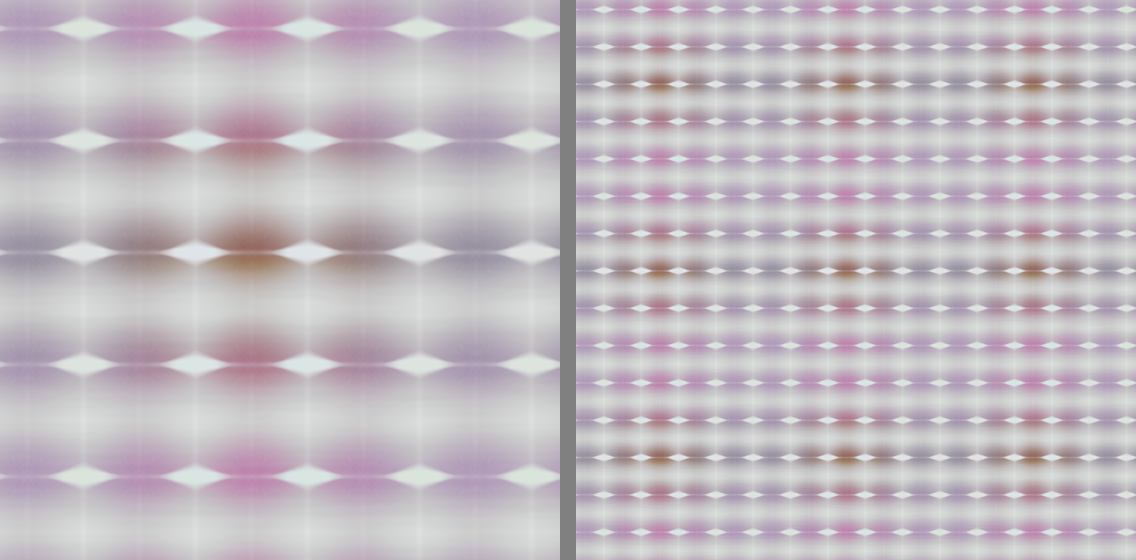
Left, the tile; right, the same tile 3 across and 3 down.
Give the GLSL for this pattern, as a three.js fragment shader.

```glsl
// Soft woven bands: a five by five grid of pale diamonds joined by thin threads,
// with mauve lenses between them that warm to brown around one cell.
// Built from a mirrored repeat, bell-shaped falloffs and wrapping gradient noise.
varying vec2 vUv;

const float TAU = 6.2831853;
const float REPEATS = 5.0;
const vec2 DIAMOND_PHASE = vec2(0.745);
const vec2 WARM_CENTRE = vec2(0.45, 0.55);

float bell(float x, float width) {
  float t = x / width;
  return exp(-t * t);
}

vec2 gradientAt(vec2 corner, vec2 period) {
  vec2 p = mod(corner, period);
  float angle = TAU * fract(sin(dot(p, vec2(127.1, 311.7))) * 4375.85);
  return vec2(cos(angle), sin(angle));
}

// Gradient noise that wraps after a whole number of lattice cells
float gradientNoise(vec2 p, vec2 period) {
  vec2 i = floor(p);
  vec2 f = p - i;
  vec2 w = f * f * f * (f * (f * 6.0 - 15.0) + 10.0);
  vec2 e = vec2(1.0, 0.0);
  float a = dot(gradientAt(i, period), f);
  float b = dot(gradientAt(i + e.xy, period), f - e.xy);
  float c = dot(gradientAt(i + e.yx, period), f - e.yx);
  float d = dot(gradientAt(i + e.xx, period), f - e.xx);
  return mix(mix(a, b, w.x), mix(c, d, w.x), w.y);
}

// Closeness to the warm centre along each axis, periodic over the canvas
vec2 warmth(vec2 uv) {
  vec2 c = 0.5 + 0.5 * cos(TAU * (uv - WARM_CENTRE));
  return c * c;
}

vec3 lensColor(vec2 warm, float below) {
  vec3 lilac = vec3(0.685, 0.59, 0.725);
  vec3 rose = vec3(0.74, 0.505, 0.68);
  vec3 slate = vec3(0.58, 0.555, 0.625);
  vec3 brown = vec3(0.565, 0.385, 0.34);
  vec3 color = mix(mix(lilac, rose, warm.x), mix(slate, brown, warm.x), warm.y);
  return color + vec3(0.02, 0.05, -0.05) * below * warm.x * warm.y;
}

// Pale grey cloth, brightest midway between the rows
vec3 clothColor(vec2 m, float lens) {
  vec3 grey = vec3(0.765, 0.755, 0.765);
  vec3 pale = mix(vec3(0.84, 0.855, 0.845), vec3(0.805, 0.807, 0.805), lens);
  return mix(grey, pale, bell(0.5 - m.y, 0.21));
}

float lensAmount(vec2 cell, float lens) {
  float spread = pow(lens, 0.6);
  float reach = mix(0.17, 0.265, spread) * (1.0 + 0.12 * sin(TAU * cell.y));
  return bell(cell.y, reach) * mix(0.32, 0.96, spread);
}

// Diamond with concave flanks and a softened edge
float diamondMask(vec2 m) {
  float along = sqrt(m.x * m.x + 0.0006) - 0.015;
  float halfHeight = 0.125 * pow(max(1.0 - along / 0.34, 0.0), 1.35) + 0.012;
  float edge = 1.0 - smoothstep(0.35 * halfHeight, 1.1 * halfHeight, m.y);
  return edge * (1.0 - smoothstep(0.16, 0.36, m.x));
}

float threadMask(vec2 m) {
  return bell(m.y, 0.022) * mix(0.6, 0.28, smoothstep(0.2, 0.5, m.x));
}

// Diagonal folds mirrored about each lens
float creases(vec2 m) {
  float x = 0.5 - m.x;
  return gradientNoise(vec2((x + m.y) * 9.0, (x - m.y) * 32.0), vec2(64.0));
}

void main() {
  vec2 cell = fract(vUv * REPEATS - DIAMOND_PHASE + 0.5) - 0.5;
  vec2 m = abs(cell);
  float lens = 0.5 - 0.5 * cos(TAU * cell.x);
  vec2 warm = warmth(vUv);

  // Cloth and tinted lenses
  float below = 1.0 - smoothstep(-0.12, 0.02, cell.y);
  float tint = lensAmount(cell, lens);
  vec3 color = mix(clothColor(m, lens), lensColor(warm, below), tint);

  // Folds, fine weave and faint upright threads
  color += 0.028 * creases(m) * tint * lens;
  vec2 weave = vec2(6.0, 90.0);
  color += 0.012 * gradientNoise(vUv * weave, weave);
  color += 0.022 * bell(m.x, 0.03) + 0.012 * bell(0.5 - m.x, 0.025);

  // Pale threads and diamonds
  vec3 glow = mix(vec3(0.855, 0.895, 0.86), vec3(0.88, 0.89, 0.885), warm.y);
  glow += vec3(-0.01, 0.005, 0.03) * warm.x;
  color = mix(color, vec3(0.81, 0.79, 0.81), threadMask(m));
  color = mix(color, glow, diamondMask(m));

  gl_FragColor = vec4(color, 1.0);
}
```
